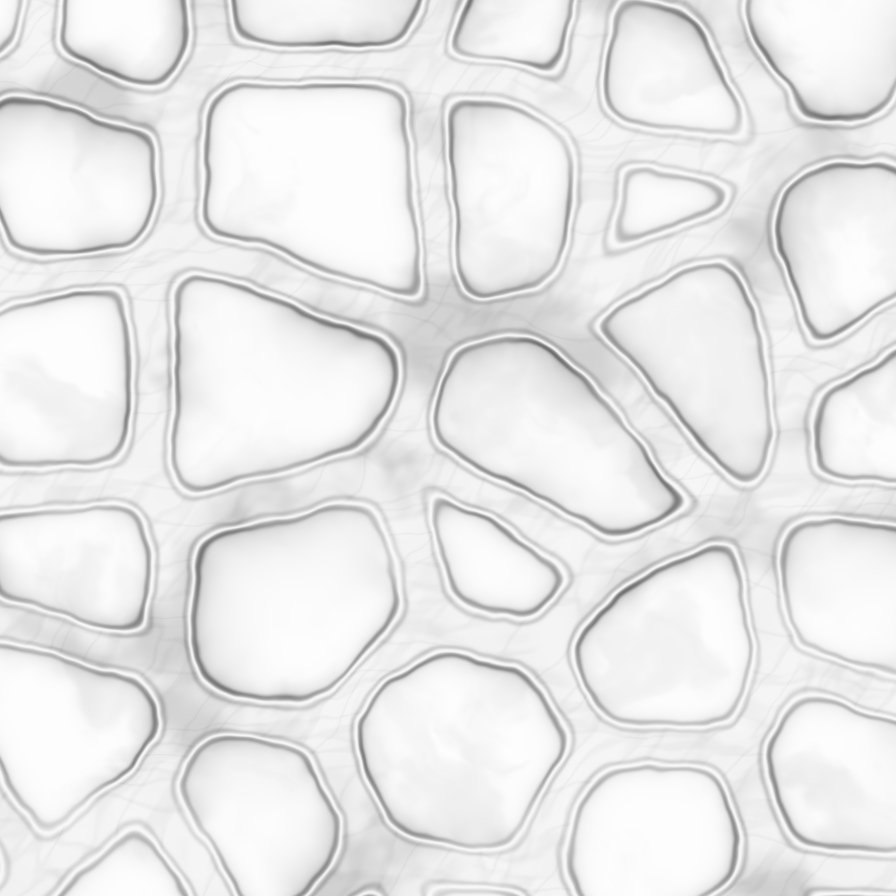
Write a Shadertoy shader that draws this texture.

```glsl
const float CELLS = 4.6;         // stones across the canvas
const float JITTER = 0.76;       // scatter of the stone centres
const float SIZE_SPREAD = 0.26;  // variation of stone sizes
const float HALF_GAP = 0.024;    // half the mortar width
const float ROUNDING = 0.011;    // softness of stone corners
const float WOBBLE = 0.016;      // unevenness of outlines
const float STONE_TONE = 0.992;
const float MORTAR_TONE = 0.955;
const float RIM_DEPTH = 0.27;    // dark line inside the edge
const float OUTER_DEPTH = 0.14;  // grey line in the mortar
const float SMEAR_DEPTH = 0.17;  // soft shade inside the rim

float hash(vec2 p) {
    return fract(sin(dot(p, vec2(127.1, 311.7))) * 43758.5453);
}

float noise(vec2 p) {
    vec2 i = floor(p), f = fract(p);
    f = f * f * (3.0 - 2.0 * f);
    return mix(mix(hash(i), hash(i + vec2(1, 0)), f.x),
               mix(hash(i + vec2(0, 1)), hash(i + vec2(1, 1)), f.x), f.y);
}

float fbm(vec2 p) {
    float sum = 0.0, amp = 0.5;
    for (int i = 0; i < 4; i++) {
        sum += amp * noise(p);
        p = mat2(1.6, 1.2, -1.2, 1.6) * p + 7.3;
        amp *= 0.5;
    }
    return sum / 0.9375;
}

// Site position in xy, size weight in z
vec3 site(vec2 cell) {
    vec2 offset = vec2(hash(cell), hash(cell + 41.3)) - 0.5;
    float weight = (hash(cell + 87.7) - 0.5) * SIZE_SPREAD;
    return vec3(cell + 0.5 + JITTER * offset, weight);
}

float power(vec2 p, vec3 s) {
    return dot(p - s.xy, p - s.xy) - s.z;
}

// Rounded distance to the stone edge, positive inside the stone
float stoneDistance(vec2 uv) {
    vec2 p = uv * CELLS;
    vec2 base = floor(p), owner = base;
    float best = 1e5;
    for (int y = -2; y <= 2; y++)
    for (int x = -2; x <= 2; x++) {
        vec2 cell = base + vec2(x, y);
        float d = power(p, site(cell));
        if (d < best) { best = d; owner = cell; }
    }
    vec3 own = site(owner);
    float sum = 0.0;
    for (int y = -2; y <= 2; y++)
    for (int x = -2; x <= 2; x++) {
        if (x == 0 && y == 0) continue;
        vec3 other = site(owner + vec2(x, y));
        float border = (power(p, other) - best) / (2.0 * distance(other.xy, own.xy));
        sum += exp(-border / (CELLS * ROUNDING));
    }
    return -ROUNDING * log(sum) - HALF_GAP;
}

float line(float d, float centre, float width) {
    float t = (d - centre) / width;
    return exp(-t * t);
}

// Thin wisps, stretched along one axis
float wisps(vec2 p) {
    float n = noise(p) + 0.35 * noise(p * 2.3 + 5.0);
    return 1.0 - smoothstep(0.0, 0.16, abs(n - 0.67));
}

void mainImage(out vec4 fragColor, in vec2 fragCoord) {
    vec2 uv = fragCoord / iResolution.y;
    vec2 bend = vec2(fbm(uv * 9.0), fbm(uv * 9.0 + 31.0)) - 0.5;
    float d = stoneDistance(uv + 2.0 * WOBBLE * bend);
    float patches = fbm(uv * 8.0 + 13.0);
    float pressure = noise(uv * 13.0 + 3.0);

    // Stone face: nearly white with pale washes and a smeared rim
    float wash = smoothstep(0.48, 0.75, fbm(uv * 11.0 + bend * 2.0));
    float stone = STONE_TONE - 0.045 * wash;
    float inner = max(d, 0.0);
    stone -= SMEAR_DEPTH * (0.45 + pressure) * exp(-inner / 0.008);
    stone -= 0.13 * smoothstep(0.45, 0.75, patches) * exp(-inner / 0.028);

    // Mortar: light grey with brushed streaks and darker patches
    vec2 q = uv + 0.06 * bend;
    vec2 slant = mat2(0.8, 0.6, -0.6, 0.8) * q;
    float streaks = wisps(q * vec2(9.0, 48.0)) + wisps(slant * vec2(50.0, 10.0) + 9.0);
    float mortar = MORTAR_TONE + 0.02 * (noise(q * 26.0) - 0.5);
    mortar -= 0.026 * streaks;
    mortar -= 0.13 * smoothstep(0.52, 0.78, patches);

    // Edge: grey outer line, bright seam, dark inner line
    float tone = mix(mortar, stone, smoothstep(-0.002, 0.002, d));
    tone -= OUTER_DEPTH * (0.6 + 0.6 * pressure) * line(d, -0.0065, 0.0028);
    tone -= RIM_DEPTH * (0.35 + 0.8 * pressure) * line(d, 0.0038, 0.0027);
    tone = mix(tone, 0.975, 0.85 * line(d, -0.0015, 0.0017));

    fragColor = vec4(vec3(clamp(tone, 0.0, 1.0)), 1.0);
}
```
